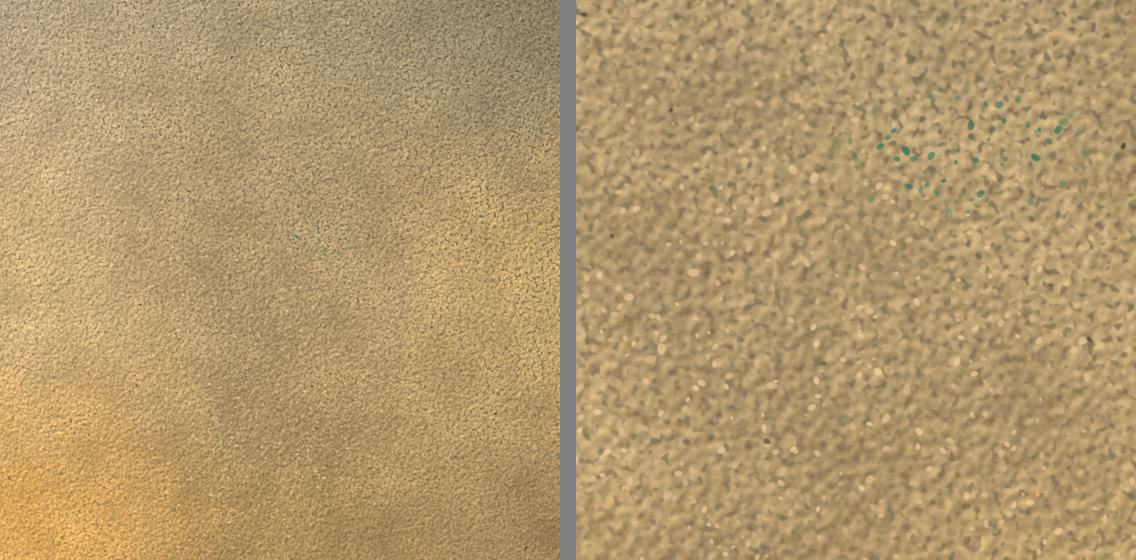
Left, the full canvas; right, a detail of the centre.
Give the GLSL for this texture, as a Shadertoy shader.

```glsl
const vec3 TOP_LEFT = vec3(0.74, 0.66, 0.53);
const vec3 TOP_MID = vec3(0.71, 0.63, 0.48);
const vec3 TOP_RIGHT = vec3(0.58, 0.53, 0.41);
const vec3 MID_LEFT = vec3(0.82, 0.69, 0.49);
const vec3 MID_MID = vec3(0.70, 0.60, 0.43);
const vec3 MID_RIGHT = vec3(0.79, 0.66, 0.44);
const vec3 LOW_LEFT = vec3(0.91, 0.69, 0.38);
const vec3 LOW_MID = vec3(0.69, 0.56, 0.36);
const vec3 LOW_RIGHT = vec3(0.67, 0.55, 0.37);
const vec3 PIT = vec3(0.36, 0.34, 0.28);
const vec3 SPECK = vec3(0.96, 0.81, 0.62);
const vec3 VERDIGRIS = vec3(0.18, 0.47, 0.36);

const float GRAIN_SCALE = 165.0;
const float PIT_SCALE = 165.0;
const float RELIEF_STEP = 0.0013;
const float RELIEF_GAIN = 0.30;
const float TINT_GAIN = 0.13;
const float PIT_GAIN = 0.75;
const float PATCH_GAIN = 0.15;
const float CLOUD_GAIN = 0.10;
const vec2 LIGHT_DIR = vec2(-0.6, 0.8);
const mat2 TURN = mat2(0.8, 0.6, -0.6, 0.8);

float hash(vec2 p) {
    uvec2 q = uvec2(ivec2(floor(p)) + 4096);
    uint h = q.x * 1597334677u ^ q.y * 3812015801u;
    h = (h ^ (h >> 15)) * 2246822519u;
    h ^= h >> 13;
    h *= 3266489917u;
    h ^= h >> 16;
    return float(h & 65535u) / 65535.0;
}

float slope(vec2 cell, vec2 d) {
    float a = 6.2832 * hash(cell);
    return dot(vec2(cos(a), sin(a)), d);
}

// Gradient noise, centered on zero
float noise(vec2 p) {
    vec2 i = floor(p), f = fract(p);
    vec2 u = f * f * f * (f * (f * 6.0 - 15.0) + 10.0);
    vec2 e = vec2(1, 0);
    return mix(mix(slope(i, f), slope(i + e, f - e), u.x),
               mix(slope(i + e.yx, f - e.yx), slope(i + 1.0, f - 1.0), u.x), u.y);
}

float fbm(vec2 p) {
    float sum = 0.0, amp = 0.6;
    for (int i = 0; i < 5; i++) {
        sum += amp * noise(p);
        p = 2.0 * TURN * p + 17.0;
        amp *= 0.6;
    }
    return sum;
}

vec3 blend3(vec3 a, vec3 b, vec3 c, float t) {
    return mix(mix(a, b, smoothstep(0.0, 0.5, t)), c, smoothstep(0.5, 1.0, t));
}

// Broad tarnish and warm glow across the sheet
vec3 baseColor(vec2 p) {
    vec2 q = p + 0.16 * vec2(fbm(p * 4.0), fbm(p * 4.0 + 31.0));
    vec3 low = blend3(LOW_LEFT, LOW_MID, LOW_RIGHT, q.x);
    vec3 mid = blend3(MID_LEFT, MID_MID, MID_RIGHT, q.x);
    vec3 top = blend3(TOP_LEFT, TOP_MID, TOP_RIGHT, q.x);
    return blend3(low, mid, top, q.y);
}

float height(vec2 p) {
    vec2 q = TURN * p * GRAIN_SCALE;
    return 0.7 * noise(q) + 0.6 * noise(TURN * q * 0.55 + 9.0);
}

// One jittered oval per chosen cell; radius is a fraction of the cell
float flecks(vec2 p, float cells, float radius, float chance, float seed) {
    vec2 g = TURN * p * cells, id = floor(g) + seed;
    vec2 center = 0.3 + 0.4 * vec2(hash(id + 57.0), hash(id + 113.0));
    float angle = 6.2832 * hash(id + 211.0);
    vec2 d = mat2(cos(angle), sin(angle), -sin(angle), cos(angle)) * (fract(g) - center);
    float r = radius * mix(0.5, 1.2, hash(id + 307.0));
    float edge = 0.7 * cells / iResolution.y + 0.03;
    float mask = 1.0 - smoothstep(r - edge, r + edge, length(d * vec2(0.85, 1.2)));
    return mask * step(hash(id), chance) * mix(0.4, 1.0, hash(id + 401.0));
}

float spot(vec2 p, vec2 center, vec2 size) {
    vec2 d = (p - center) / size;
    return exp(-dot(d, d));
}

void mainImage(out vec4 fragColor, in vec2 fragCoord) {
    vec2 p = fragCoord / iResolution.y;
    vec3 color = baseColor(p);
    float patches = fbm(p * 11.0 + 5.0);
    color *= 1.0 + CLOUD_GAIN * fbm(p * 3.5 + 40.0) + PATCH_GAIN * patches;

    // Embossed grain lit from the upper left, with uneven tint
    vec2 offset = LIGHT_DIR * RELIEF_STEP;
    float relief = height(p - offset) - height(p + offset);
    float tint = noise(TURN * p * 235.0 + 23.0) + 0.7 * noise(p * 118.0 + 51.0);
    color *= 1.0 + RELIEF_GAIN * relief + TINT_GAIN * tint;

    // Small dark pits, densest toward the upper right
    float wear = smoothstep(0.25, 1.1, 0.55 * p.x + 0.6 * p.y);
    float density = clamp(0.42 + 0.45 * wear + 0.5 * patches, 0.15, 1.0);
    vec2 q = TURN * TURN * p * PIT_SCALE;
    float pitField = noise(q + 70.0) + 0.6 * noise(TURN * q * 1.7);
    float pits = smoothstep(0.06, 0.55, pitField);
    color = mix(color, PIT, PIT_GAIN * density * pits);
    color = mix(color, PIT * 0.6, 0.7 * flecks(p, 75.0, 0.15, 0.015, 400.0));

    // Faint vertical scratches near the right side
    for (int i = 0; i < 4; i++) {
        float k = float(i);
        float x = 0.82 + 0.05 * k + 0.006 * noise(vec2(k * 9.3, p.y * 14.0));
        float line = 1.0 - smoothstep(0.0005, 0.0035, abs(p.x - x));
        float broken = smoothstep(0.0, 0.4, noise(vec2(k * 7.4 + 3.0, p.y * 25.0)));
        color = mix(color, PIT, 0.22 * line * broken);
    }

    // Pale specks gathered below the middle
    float band = spot(p, vec2(0.47, 0.30), vec2(0.32, 0.38));
    float glints = max(flecks(p, 150.0, 0.27, 0.17, 500.0),
                       flecks(p + 0.37, 90.0, 0.22, 0.08, 700.0));
    color = mix(color, SPECK, 0.8 * glints * smoothstep(0.05, 0.8, band));

    // Small verdigris stains
    float stain = spot(p, vec2(0.57, 0.575), vec2(0.08, 0.04))
                + 0.5 * spot(p, vec2(0.19, 0.08), vec2(0.04, 0.05));
    float green = flecks(p + 0.13, 140.0, 0.30, 0.22, 900.0);
    color = mix(color, VERDIGRIS, 0.85 * green * smoothstep(0.15, 0.75, stain));

    fragColor = vec4(clamp(color, 0.0, 1.0), 1.0);
}
```
